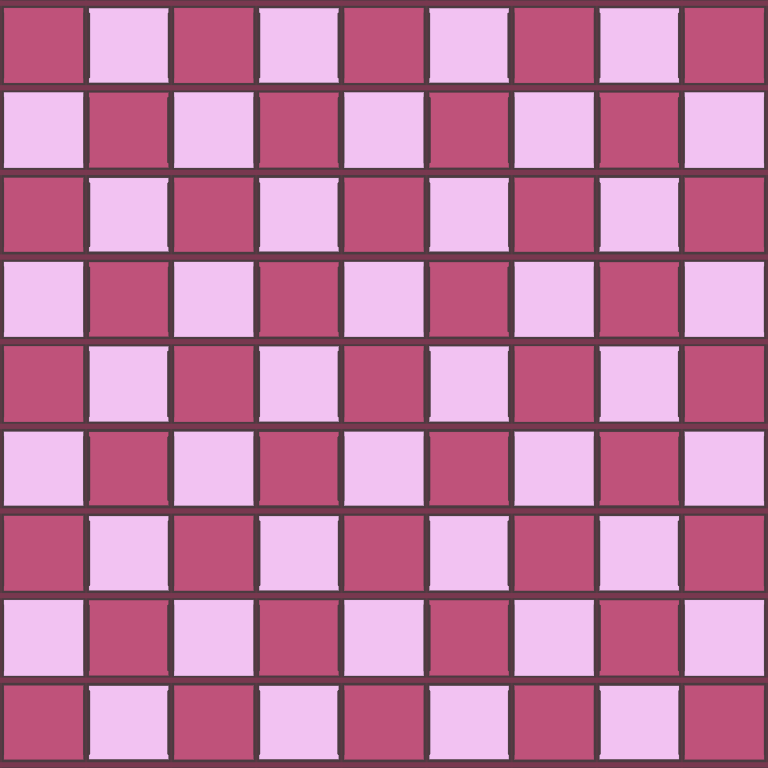
A WebGL 1 fragment shader for this pattern:

```glsl
precision mediump float;

uniform vec2 u_resolution;

const float TILES = 9.0;
const vec2 PITCH = vec2(0.1108, 0.1102);
const vec2 HALF_TILE = vec2(0.0517, 0.0488);

const vec3 ROSE = vec3(0.75, 0.32, 0.48);
const vec3 LILAC = vec3(0.95, 0.76, 0.95);
const vec3 OUTLINE = vec3(0.29, 0.23, 0.25);
const vec3 SEAM = vec3(0.37, 0.22, 0.27);
const vec3 BAND = vec3(0.47, 0.22, 0.31);

// Layered sines: a small steady offset for each cell, from -1 to 1
float cellWobble(vec2 cell, float phase) {
  return 0.6 * sin(dot(cell, vec2(2.3, 4.1)) + phase)
       + 0.4 * sin(dot(cell, vec2(5.7, 1.9)) + 2.0 * phase);
}

float boxDistance(vec2 p, vec2 halfSize) {
  vec2 d = abs(p) - halfSize;
  return length(max(d, 0.0)) + min(max(d.x, d.y), 0.0);
}

float cover(float dist, float blur) {
  return 1.0 - smoothstep(-blur, blur, dist);
}

// Sides are worn in slightly, leaving small flared corners
float tileDistance(vec2 p, vec2 halfSize, float wear) {
  float alongSide = 1.0 - smoothstep(-0.007, -0.005, abs(p.y) - halfSize.y);
  vec2 worn = halfSize - vec2(wear * alongSide, 0.0);
  return boxDistance(p, worn);
}

vec3 groutColor(vec2 p, vec2 pitch, float blur) {
  vec2 toJoint = 0.5 * pitch - abs(p);
  vec3 color = mix(OUTLINE, SEAM, 0.8 * cover(toJoint.x - 0.0013, blur));
  return mix(color, BAND, cover(toJoint.y - 0.0034, blur));
}

void main() {
  vec2 uv = gl_FragCoord.xy / u_resolution;
  float blur = max(0.7 / min(u_resolution.x, u_resolution.y), 0.0009);

  // Grid centred on the canvas
  vec2 grid = (uv - 0.5) / PITCH + 0.5 * TILES;
  vec2 cell = floor(grid);
  vec2 local = (fract(grid) - 0.5) * PITCH;

  // Checker colour and worn outline
  float odd = mod(cell.x + cell.y, 2.0);
  float oddColumn = mod(cell.x, 2.0);
  float rowTrim = 0.0007 * cellWobble(vec2(0.0, cell.y), 1.2);
  vec2 halfSize = HALF_TILE - vec2(0.0, rowTrim + 0.0004 * oddColumn);
  float side = 0.0013 + 0.0005 * cellWobble(cell, sign(local.x));
  float dist = tileDistance(local, halfSize, side * mix(0.2, 1.0, oddColumn));

  vec3 tile = mix(ROSE, LILAC, odd);
  vec3 color = mix(groutColor(local, PITCH, blur), tile, cover(dist, blur));
  gl_FragColor = vec4(color, 1.0);
}
```
